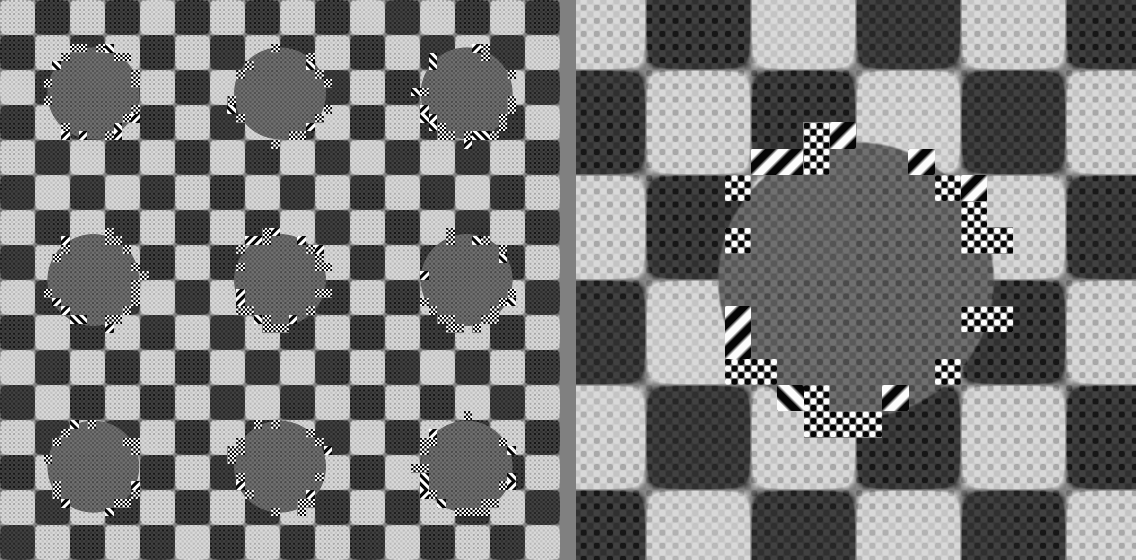
Left: the whole. Right: its middle third, enlarged.
Give the GLSL for this pattern, as a three.js fragment shader.

```glsl
// Checkerboard of 16 by 16 squares under a 3 by 3 array of grey discs, all on a fine dither.
// Dither comes from sine products on a 256 grid; broken black and white blocks of
// a 64 grid line the disc rims, chosen by a hash and by wrapping gradient noise.
varying vec2 vUv;

const float PI = 3.14159265;

float hash(vec2 p) {
  vec3 q = fract(vec3(p.xyx) * 0.1031);
  q += dot(q, q.yzx + 33.33);
  return fract((q.x + q.y) * q.z);
}

float cornerSlope(vec2 cell, vec2 offset, float period) {
  float angle = 2.0 * PI * hash(mod(cell, period) + 7.0);
  return dot(vec2(cos(angle), sin(angle)), offset);
}

// Gradient noise that wraps after a whole number of cells
float gradientNoise(vec2 p, float period) {
  vec2 i = floor(p), f = fract(p);
  vec2 u = f * f * (3.0 - 2.0 * f);
  vec2 e = vec2(1.0, 0.0);
  float low = mix(cornerSlope(i, f, period), cornerSlope(i + e, f - e, period), u.x);
  float high = mix(cornerSlope(i + e.yx, f - e.yx, period), cornerSlope(i + 1.0, f - 1.0, period), u.x);
  return mix(low, high, u.y);
}

// Offset from the centre of the nearest disc
vec2 fromDisc(vec2 uv) {
  return (fract(uv * 3.0) - 0.5) / 3.0;
}

// Soft-edged checker from -1 to 1 with unit squares
float checker(vec2 p, float sharpness) {
  vec2 s = sin(PI * p);
  return clamp(s.x * s.y * sharpness, -1.0, 1.0);
}

void main() {
  const float radius = 0.082;
  vec2 grain = vUv * 256.0;
  vec2 block = floor(vUv * 64.0);
  vec2 blockCentre = (block + 0.5) / 64.0;

  // Large squares and discs: x is the tone, y the dither, z the dot depth
  float light = 0.5 - 0.5 * checker(vUv * 16.0, 25.0);
  float disc = 1.0 - smoothstep(-0.001, 0.001, length(fromDisc(vUv)) - radius);
  vec3 surface = mix(vec3(0.22, 0.035, 0.10), vec3(0.81, 0.04, 0.11), light);
  surface = mix(surface, vec3(0.395, 0.045, 0.06), disc);

  // Fine dither with darker dots whose strength drifts from square to square
  float fine = checker(grain, 3.0);
  vec2 wave = sin(PI * grain);
  float dots = clamp(3.0 * max(wave.x, 0.0) * max(-wave.y, 0.0), 0.0, 1.0);
  float drift = gradientNoise(blockCentre * 8.0, 8.0) + 0.6 * hash(floor(vUv * 16.0));
  dots *= mix(0.35, 1.0, smoothstep(0.0, 0.4, drift));
  float tone = surface.x + surface.y * fine - surface.z * dots;

  // Broken blocks along the rims, most frequent on the diagonals
  vec2 rim = fromDisc(blockCentre);
  float diagonal = 2.0 * abs(rim.x * rim.y) / dot(rim, rim);
  float chance = 0.28 + 0.38 * diagonal + 0.6 * gradientNoise(blockCentre * 24.0, 24.0);
  float broken = step(abs(length(rim) - radius), 0.010) * step(hash(block + 31.0), chance);

  // Each block holds a tight checker or diagonal stripes
  float lean = hash(block + 83.0) < 0.5 ? -1.0 : 1.0;
  float stripes = clamp(2.0 * sin(0.5 * PI * (grain.x + lean * grain.y)), -1.0, 1.0);
  float marks = hash(block + 57.0) < 0.65 ? fine : stripes;
  tone = mix(tone, mix(0.02, 0.99, 0.5 + 0.5 * marks), broken);

  gl_FragColor = vec4(vec3(tone), 1.0);
}
```
